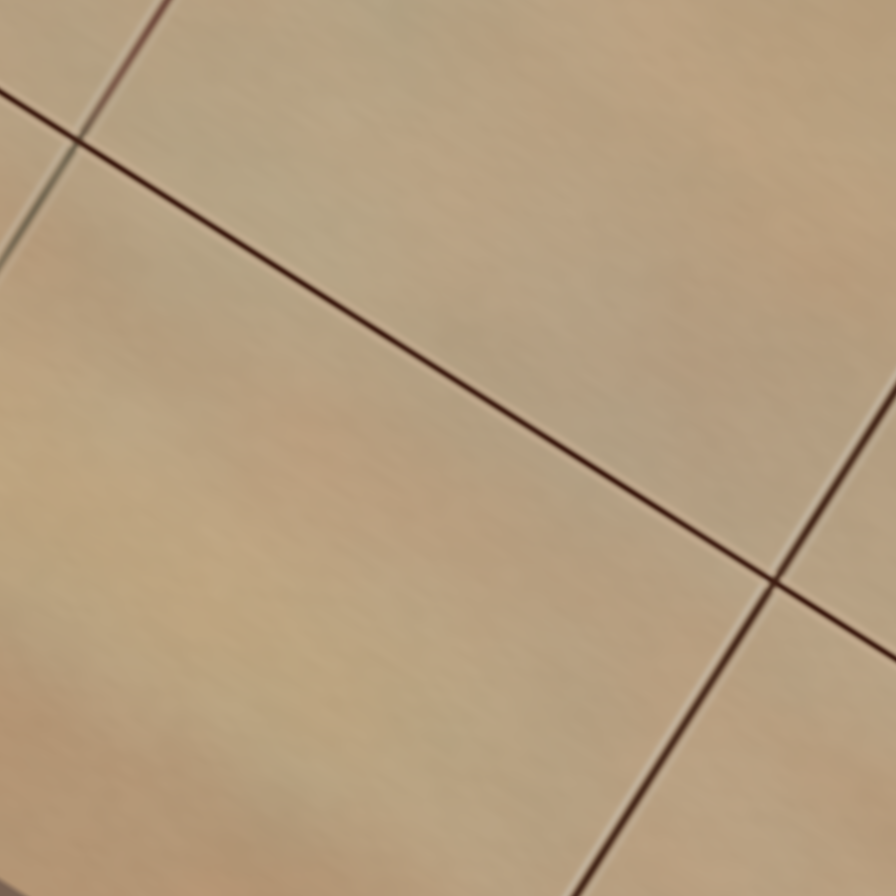
A three.js fragment shader for this texture:

```glsl
// Large sandy ceramic floor tiles on a slant, with thin dark brown joints
varying vec2 vUv;

float hash(vec2 p) {
  vec3 q = fract(p.xyx * 0.1031);
  q += dot(q, q.yzx + 33.33);
  return fract((q.x + q.y) * q.z);
}

float noise(vec2 p) {
  vec2 i = floor(p), f = fract(p);
  f = f * f * (3.0 - 2.0 * f);
  return mix(mix(hash(i), hash(i + vec2(1.0, 0.0)), f.x),
             mix(hash(i + vec2(0.0, 1.0)), hash(i + 1.0), f.x), f.y);
}

float fbm(vec2 p) {
  float sum = 0.0, gain = 0.5;
  for (int i = 0; i < 4; i++) {
    sum += gain * noise(p);
    p = p * 2.03 + 17.3;
    gain *= 0.5;
  }
  return sum / 0.9375;
}

float bell(float x, float width) {
  return exp(-x * x / (width * width));
}

// Soft cloudy glaze: p is the canvas position, t the position along the tiles
vec3 glaze(vec2 p, vec2 t) {
  vec3 color = vec3(0.715, 0.625, 0.505);
  float lower = 1.0 - smoothstep(-0.06, 0.04, t.y);

  // Broad patches of the upper tile
  color = mix(color, vec3(0.71, 0.645, 0.525), 0.7 * bell(length(p - vec2(0.45, 0.82)), 0.3));
  color = mix(color, vec3(0.695, 0.605, 0.50), 0.75 * bell(length(p - vec2(0.75, 0.58)), 0.25));
  color = mix(color, vec3(0.725, 0.62, 0.485), 0.7 * bell(length(p - vec2(0.92, 0.88)), 0.24));

  // Bands of the lower tile that run beside the long joint
  float drift = t.y + 0.06 * (fbm(t * 4.0 + 8.0) - 0.5);
  color = mix(color, vec3(0.715, 0.605, 0.48), lower * 0.5 * bell(drift + 0.13, 0.09));
  color = mix(color, vec3(0.735, 0.645, 0.50), lower * 0.9 * bell(drift + 0.36, 0.15)
              * (1.0 - smoothstep(0.5, 0.95, t.x)));
  color = mix(color, vec3(0.705, 0.585, 0.455), lower * 0.9 * smoothstep(-0.43, -0.57, drift)
              * (1.0 - smoothstep(0.6, 0.9, t.x)));

  // Cloud, warm and green tint, fine streaks
  color += 0.045 * (fbm(t * vec2(4.0, 7.0) + 31.0) - 0.5);
  color += vec3(0.03, -0.012, -0.02) * (fbm(t * vec2(5.0, 6.0) + 57.0) - 0.5);
  color += 0.012 * (noise(t * vec2(45.0, 110.0)) - 0.5);
  return color;
}

void main() {
  // Tile axes: x follows the long joint, y crosses it
  vec2 d = vUv - vec2(0.0872, 0.8424);
  vec2 t = vec2(dot(d, vec2(0.845, -0.535)), dot(d, vec2(0.535, 0.845)));
  vec2 cell = vec2(0.92, 0.765);
  vec2 id = floor(t / cell + 0.5);
  vec2 off = t - id * cell;

  vec3 color = glaze(vUv, t);

  // Cross joints: the left one is faint and mottled, the right one dark
  float dark = clamp(id.x, 0.0, 1.0);
  float wear = noise(vec2(t.y * 24.0, id.x * 7.0 + 3.0));
  float pale = bell(off.x + 0.0095, 0.0045) + 0.5 * bell(off.x - 0.0095, 0.0045);
  color = mix(color, vec3(0.79, 0.745, 0.675), pale * mix(0.4, 0.6, dark));
  vec3 faded = mix(vec3(0.41, 0.37, 0.29), vec3(0.42, 0.27, 0.22), smoothstep(-0.02, 0.08, t.y));
  vec3 crossColor = mix(faded, vec3(0.27, 0.155, 0.10), dark);
  float crossLine = bell(off.x, 0.0048) * mix(0.65 + 0.35 * wear, 0.9 + 0.1 * wear, dark);
  color = mix(color, crossColor, crossLine);

  // Long joints: thin and crisp, with a wide grey one in the lower corner
  float wide = step(id.y, -0.5);
  float rim = bell(abs(off.y) - 0.008, 0.0038) * (1.0 - wide);
  color = mix(color, vec3(0.79, 0.69, 0.58), 0.55 * rim * (1.0 - crossLine));
  float thinLine = bell(off.y, 0.0036) * (0.94 + 0.06 * noise(t * 30.0));
  float wideLine = 1.0 - smoothstep(0.017, 0.027, abs(off.y));
  color = mix(color, mix(vec3(0.24, 0.11, 0.065), vec3(0.47, 0.38, 0.32), wide),
              mix(thinLine, wideLine, wide));

  gl_FragColor = vec4(color, 1.0);
}
```
